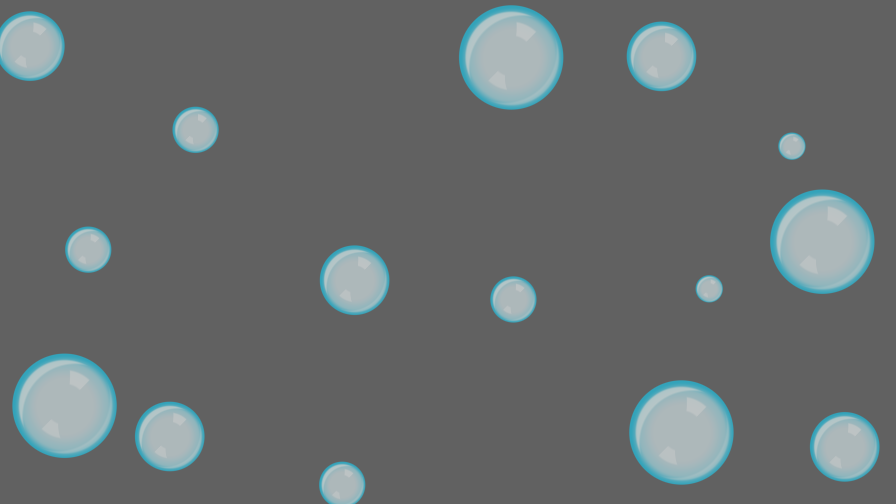
Give the GLSL for this pattern, as a WebGL 2 fragment shader.

```glsl
#version 300 es
precision highp float;

uniform vec2 u_resolution;
out vec4 fragColor;

vec2 hash2(float n) {
    vec3 h = fract(vec3(n + 1.7) * vec3(0.1031, 0.1137, 0.0973));
    h += dot(h, h.yzx + 33.3);
    return fract((h.xy + h.yz) * h.zx);
}

// Soft-edged interval from lo to hi
float band(float x, float lo, float hi, float soft) {
    return smoothstep(lo - soft, lo + soft, x) * (1.0 - smoothstep(hi - soft, hi + soft, x));
}

// Part of a disc left uncovered by a unit disc shifted away from it
float crescent(vec2 q, vec2 shift, float outer, float soft) {
    float inside = 1.0 - smoothstep(outer - soft, outer + soft, length(q));
    return inside * smoothstep(1.0 - soft, 1.0 + soft, length(q - shift));
}

// Colour inside a bubble; q is measured in bubble radii
vec3 bubbleColor(vec2 q, float pixel) {
    float r = length(q);
    float angle = atan(q.y, q.x);
    float soft = max(0.025, pixel);

    // Pale centre passing into a teal rim, strongest at the upper left
    float lean = 0.03 * dot(q, vec2(-0.7, 0.7));
    vec3 color = mix(vec3(0.68, 0.72, 0.73), vec3(0.55, 0.71, 0.74), smoothstep(0.5, 0.9, r + lean));
    color = mix(color, vec3(0.2, 0.64, 0.73), smoothstep(0.8, 0.99, r + lean));

    // Curved reflections along the rim
    vec3 shine = vec3(0.74, 0.79, 0.79);
    color = mix(color, shine, 0.8 * crescent(q, vec2(0.2, -0.2), 0.87, soft));
    color = mix(color, shine, 0.4 * crescent(q, vec2(-0.13, 0.13), 0.91, soft));

    // Window reflection above, its fainter echo below
    float window = band(r, 0.42, 0.68, soft) * band(angle, 0.8, 1.42 - 0.3 * (0.68 - r), soft);
    float echo = band(r, 0.36, 0.62, soft) * band(angle, -2.35, -1.7 - 0.8 * (0.62 - r), soft);
    return mix(color, vec3(0.76, 0.78, 0.78), 0.75 * window + 0.6 * echo);
}

void main() {
    vec2 p = gl_FragCoord.xy / u_resolution.y;
    float aspect = u_resolution.x / u_resolution.y;
    float pixel = 1.0 / u_resolution.y;
    vec3 color = vec3(0.38);

    // One bubble per cell of a grid that reaches slightly past the canvas
    vec2 cell = vec2(aspect + 0.09, 1.07) / vec2(6.0, 3.0);
    for (int i = 0; i < 18; i++) {
        // Shuffled rank picks one of four sizes, or leaves the cell empty
        int rank = (i * 5) % 18;
        if (rank > 14) continue;
        float radius = rank < 4 ? 0.104 : rank < 9 ? 0.0695 : rank < 13 ? 0.0463 : 0.0275;

        vec2 jitter = (2.0 * hash2(float(i)) - 1.0) * (0.5 * cell - radius);
        vec2 center = (vec2(i % 6, i / 6) + 0.5) * cell + jitter - vec2(0.045, 0.035);
        vec2 q = (p - center) / radius;
        float blur = pixel / radius;
        float cover = 1.0 - smoothstep(1.0 - blur, 1.0 + 0.5 * blur, length(q));
        if (cover > 0.0) color = mix(color, bubbleColor(q, blur), cover);
    }

    fragColor = vec4(color, 1.0);
}
```
